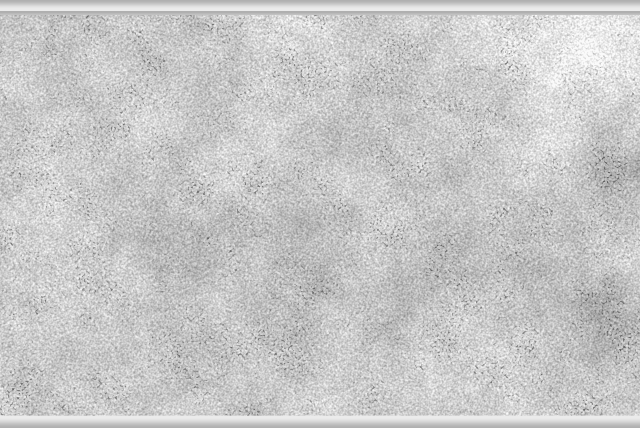
Reproduce this texture procedurally as a Shadertoy shader.

```glsl
// Grainy pale grey plaster wall with soft stains, framed by a moulding above and below.

const float TAU = 6.28318;

const float WALL_TONE  = 0.803;
const float RAIL_LIGHT = 0.92;
const float RAIL_SHADE = 0.69;
const float TOP_RAIL    = 0.026;  // heights as fractions of the canvas height
const float TOP_LIP     = 0.035;
const float BOTTOM_RAIL = 0.029;

float hash(vec2 cell) {
    vec3 q = fract(cell.xyx * vec3(0.1031, 0.1030, 0.0973));
    q += dot(q, q.yzx + 33.33);
    return fract((q.x + q.y) * q.z);
}

// Dot product of a corner's random unit gradient with the offset to it
float cornerSlope(vec2 cell, vec2 offset) {
    float angle = TAU * hash(cell);
    return dot(vec2(cos(angle), sin(angle)), offset);
}

float gradientNoise(vec2 p) {
    vec2 cell = floor(p), f = p - cell;
    vec2 u = f * f * f * (f * (f * 6.0 - 15.0) + 10.0);
    vec2 e = vec2(1.0, 0.0);
    float low  = mix(cornerSlope(cell, f), cornerSlope(cell + e, f - e), u.x);
    float high = mix(cornerSlope(cell + e.yx, f - e.yx),
                     cornerSlope(cell + e.xx, f - e.xx), u.x);
    return mix(low, high, u.y);
}

vec2 rotate(vec2 p, float angle) {
    float c = cos(angle), s = sin(angle);
    return vec2(c * p.x - s * p.y, s * p.x + c * p.y);
}

float fbm(vec2 p, int octaves, float gain) {
    float sum = 0.0, weight = 0.6;
    for (int i = 0; i < octaves; i++) {
        sum += weight * gradientNoise(p);
        p = rotate(p, 0.65) * 2.03 + 17.3;
        weight *= gain;
    }
    return sum;
}

// Soft round patch, 1 at its centre
float patchAt(vec2 p, vec2 centre, vec2 size) {
    vec2 d = (p - centre) / size;
    return exp(-dot(d, d));
}

float plaster(vec2 p, float aspect) {
    // Broad stains: darker right edge and middle, pale upper right corner
    vec2 warp = vec2(fbm(p * 5.0 + 40.0, 4, 0.6), fbm(p * 5.0 + 71.0, 4, 0.6));
    vec2 warped = p + 0.14 * warp;
    float stain = patchAt(warped, vec2(aspect - 0.06, 0.60), vec2(0.12, 0.07))
                + patchAt(warped, vec2(aspect - 0.05, 0.18), vec2(0.17, 0.10));
    float haze = patchAt(warped, vec2(aspect * 0.52, 0.40), vec2(0.50, 0.36));
    float glow = patchAt(warped, vec2(aspect - 0.14, 0.90), vec2(0.28, 0.20));
    float clouds = fbm(p * 4.0 + 9.0, 6, 0.78);

    // Crisp fine grain in two turned layers
    float grain = 0.62 * gradientNoise(rotate(p, 0.45) * 219.0 + 5.0)
                + 0.50 * gradientNoise(rotate(p, 1.10) * 146.0 + 60.0);

    // Small dark pits everywhere, crowding together in clumps and stains
    float crowding = smoothstep(-0.15, 0.50, fbm(p * 8.0 + 23.0, 5, 0.72) + 0.20 * stain);
    float pits = smoothstep(0.08, 0.48, gradientNoise(rotate(p, 0.80) * 171.0 + 31.0));

    return WALL_TONE + 0.15 * clouds - 0.075 * stain - 0.035 * haze + 0.095 * glow
         + 0.27 * grain - (0.05 + 0.25 * crowding) * pits;
}

// 1 where d is below the edge, softened over one pixel
float below(float d, float edge, float pixel) {
    return 1.0 - smoothstep(edge - pixel, edge + pixel, d);
}

float railShade(float d, float width) {
    return mix(RAIL_SHADE, RAIL_LIGHT, smoothstep(0.0, width, d));
}

void mainImage(out vec4 fragColor, in vec2 fragCoord) {
    vec2 p = fragCoord / iResolution.y;
    float aspect = iResolution.x / iResolution.y;
    float pixel = 0.6 / iResolution.y;
    float fromTop = 1.0 - p.y;

    float tone = clamp(plaster(p, aspect), 0.20, 0.98);

    // Top moulding with its shadowed lip, then the bottom moulding
    float lip = mix(0.66, 0.76, smoothstep(TOP_RAIL, TOP_LIP, fromTop));
    tone = mix(tone, lip, below(fromTop, TOP_LIP, pixel));
    tone = mix(tone, railShade(fromTop, 0.021), below(fromTop, TOP_RAIL, pixel));
    tone = mix(tone, railShade(p.y, 0.025), below(p.y, BOTTOM_RAIL, pixel));

    fragColor = vec4(vec3(tone), 1.0);
}
```
